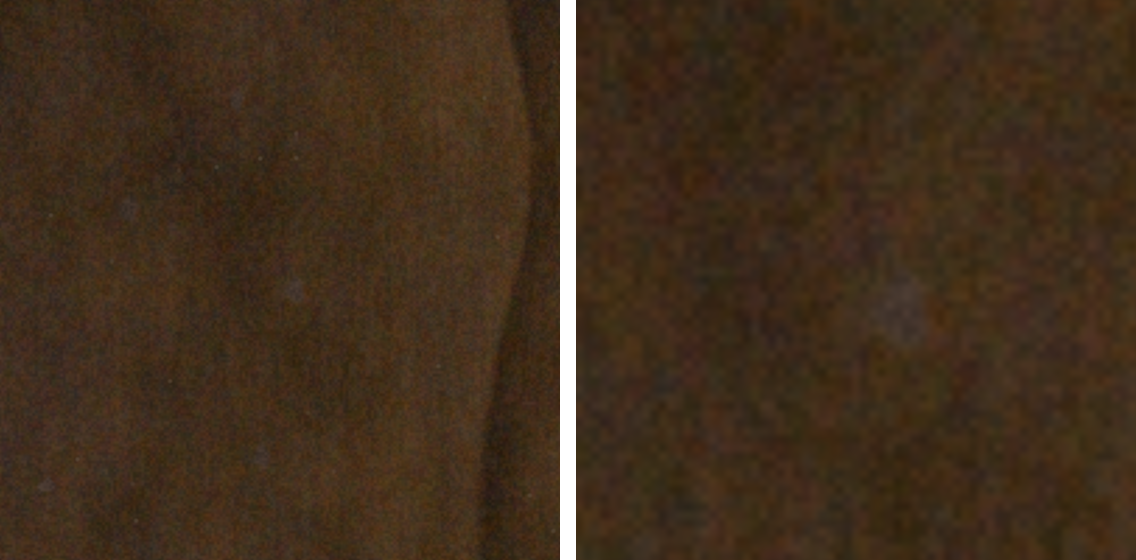
Left: the whole. Right: its middle third, enlarged.
Write a Shadertoy shader that draws this texture.

```glsl
// Dim brown weathered surface: soft folds, faint upright fibres, fine coloured grain.
#define BASE_COLOR  vec3(0.262, 0.184, 0.112)
#define SPOT_COLOR  vec3(0.275, 0.222, 0.200)
#define SPECK_COLOR vec3(0.40, 0.35, 0.29)
#define FOLD_DEPTH    0.13
#define CLOUD_DEPTH   0.36
#define FIBRE_DEPTH   0.09
#define GRAIN_DEPTH   0.38
#define MOTTLE_DEPTH  0.095
#define GRAIN_SCALE   200.0
#define EDGE_SOFTNESS 0.011
#define SPOT_COUNT    5
#define SPECK_SHARE   0.012

float hash(vec2 p) {
    vec3 q = fract(vec3(p.xyx) * 0.1031);
    q += dot(q, q.yzx + 33.33);
    return fract((q.x + q.y) * q.z);
}

float noise(vec2 p) {
    vec2 cell = floor(p), f = fract(p);
    f = f * f * (3.0 - 2.0 * f);
    float low  = mix(hash(cell), hash(cell + vec2(1, 0)), f.x);
    float high = mix(hash(cell + vec2(0, 1)), hash(cell + vec2(1, 1)), f.x);
    return mix(low, high, f.y);
}

float fbm(vec2 p) {
    float sum = 0.0, weight = 0.5;
    for (int i = 0; i < 4; i++) {
        sum += weight * noise(p);
        p = p * 2.03 + 17.3;
        weight *= 0.5;
    }
    return sum / 0.9375;
}

float bump(float d, float width) {
    return exp(-d * d / (width * width));
}

// Horizontal position of the bulging fold on the right
float foldEdge(float y) {
    return 0.855 + 0.03 * y + 0.075 * bump(y - 0.68, 0.27) + 0.012 * (fbm(vec2(y * 9.0, 4.0)) - 0.5);
}

// Broad light and shade
float shade(vec2 uv) {
    float beyond = uv.x - foldEdge(uv.y);
    float valley = uv.x - 0.30 - 0.52 * (0.8 - uv.y) + 0.12 * (fbm(uv * 5.0) - 0.5);
    float front = 0.97 + 0.15 * smoothstep(0.48, 0.87, uv.x);
    front -= FOLD_DEPTH * bump(valley, 0.085) * smoothstep(0.05, 0.35, uv.y);
    front -= 0.12 * bump(length((uv - vec2(0.23, 0.10)) * vec2(1.0, 0.8)), 0.07);
    front -= 0.12 * bump(length(uv - vec2(0.27, 0.31)), 0.035);
    front -= 0.10 * bump(length(uv - vec2(0.0, 1.0)), 0.35);
    front += 0.05 * bump(beyond + 0.025, 0.025);
    float behind = 0.78 + 0.24 * smoothstep(0.0, 0.11, beyond) - 0.10 * smoothstep(0.6, 1.0, uv.y);
    float light = mix(front, behind, smoothstep(-EDGE_SOFTNESS, EDGE_SOFTNESS, beyond));
    return light + CLOUD_DEPTH * (fbm(uv * vec2(10.0, 6.0) + 31.0) - 0.5);
}

// Few faint greyish stains
float spots(vec2 uv) {
    float cover = 0.0;
    vec2 wobble = 0.02 * vec2(noise(uv * 60.0), noise(uv * 60.0 + 60.0)) - 0.01;
    for (int i = 0; i < SPOT_COUNT; i++) {
        float id = float(i) + 3.0;
        vec2 center = 0.08 + 0.82 * vec2(hash(vec2(id, 1.7)), hash(vec2(id, 8.3)));
        float radius = mix(0.012, 0.030, hash(vec2(id, 5.1)));
        float d = length((uv - center + wobble) * vec2(1.1, 0.8));
        cover = max(cover, 1.0 - smoothstep(0.4 * radius, radius, d));
    }
    return cover;
}

// Sparse pale dust points, one chance per grid cell
float specks(vec2 uv) {
    vec2 p = uv * 48.0, cell = floor(p);
    vec2 center = 0.3 + 0.4 * vec2(hash(cell + 11.0), hash(cell + 23.0));
    float present = step(1.0 - SPECK_SHARE, hash(cell + 71.0));
    float strength = 0.2 + 0.6 * hash(cell + 91.0);
    return present * strength * (1.0 - smoothstep(0.04, 0.3, length(fract(p) - center)));
}

// Centred blotchy noise in two sizes
float mottle(vec2 uv, float seed) {
    return 0.55 * noise(uv * vec2(62.0, 50.0) + seed) + 0.45 * noise(uv * 125.0 + seed * 3.0) - 0.5;
}

void mainImage(out vec4 fragColor, in vec2 fragCoord) {
    vec2 uv = fragCoord / iResolution.xy;

    // Short upright fibres and fine grain
    float fibre = noise(uv * vec2(95.0, 9.0)) + 0.7 * noise(uv * vec2(170.0, 38.0) + 40.0) - 0.85;
    float grain = 0.65 * noise(uv * GRAIN_SCALE) + 0.35 * noise(uv * GRAIN_SCALE * 0.47 + 9.0) - 0.5;
    float light = shade(uv) + FIBRE_DEPTH * fibre + GRAIN_DEPTH * grain;
    vec3 color = BASE_COLOR * light;

    // Blotches that drift to red, olive and violet
    float warm = mottle(uv, 5.0), cool = mottle(uv, 87.0);
    color += MOTTLE_DEPTH * (warm * vec3(0.6, -0.35, -0.2) + cool * vec3(-0.1, -0.05, 0.85));

    // Slow drift between greyish and golden brown
    float drift = fbm(uv * 6.0 + 50.0) - 0.5 + 0.35 * (0.45 - uv.x);
    color += drift * vec3(-0.01, 0.0, 0.045);

    color = mix(color, SPOT_COLOR * light, 0.75 * spots(uv));
    color = mix(color, SPECK_COLOR, 0.7 * specks(uv));
    fragColor = vec4(color, 1.0);
}
```
